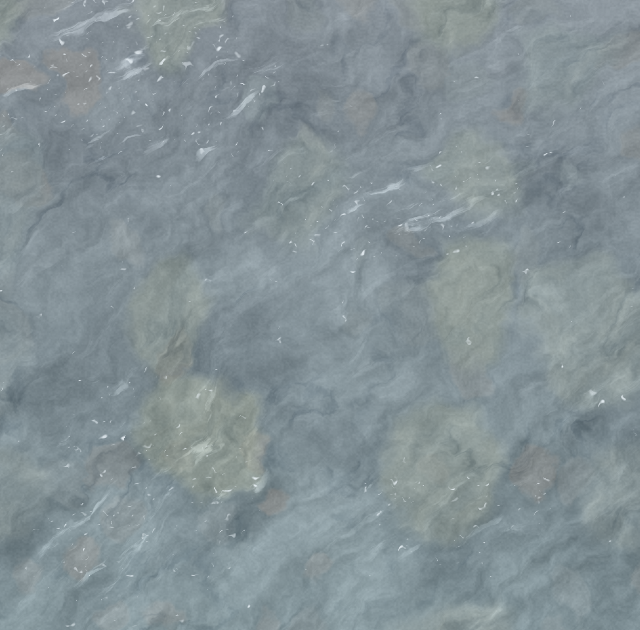
Give the GLSL for this texture, as a WebGL 2 fragment shader.

```glsl
#version 300 es
precision highp float;

uniform vec2 u_resolution;
out vec4 fragColor;

float hash(vec2 p) {
    return fract(sin(dot(p, vec2(127.1, 311.7))) * 43758.5453);
}

vec2 hash2(vec2 p) {
    return vec2(hash(p), hash(p + 41.3));
}

mat2 rotate(float a) {
    return mat2(cos(a), -sin(a), sin(a), cos(a));
}

float noise(vec2 p) {
    vec2 i = floor(p), f = fract(p);
    f = f * f * f * (f * (f * 6.0 - 15.0) + 10.0);
    return mix(mix(hash(i), hash(i + vec2(1, 0)), f.x),
               mix(hash(i + vec2(0, 1)), hash(i + vec2(1, 1)), f.x), f.y);
}

float fbm(vec2 p) {
    float sum = 0.0, amp = 0.5;
    for (int i = 0; i < 5; i++) {
        sum += amp * noise(p);
        p = rotate(0.6) * p * 2.03 + 17.7;
        amp *= 0.5;
    }
    return sum / 0.97;
}

// Scattered rounded stones: x = coverage, y = tint, z = shadow around the rim
vec3 stones(vec2 p, float cells, float share, float seed) {
    p *= cells;
    vec2 home = floor(p);
    vec3 result = vec3(0.0);
    for (int j = -1; j <= 1; j++)
    for (int i = -1; i <= 1; i++) {
        vec2 cell = home + vec2(i, j);
        vec2 rnd = hash2(cell + seed);
        if (hash(cell + seed + 5.7) > share) continue;
        vec2 d = rotate(rnd.x * 6.28) * (p - cell - 0.5 - 0.6 * (rnd - 0.5));
        d = abs(d * vec2(0.9, 1.15));
        float radius = mix(0.24, 0.52, hash(cell + seed + 2.9));
        float edge = pow(pow(d.x, 2.5) + pow(d.y, 2.5), 0.4) - radius;
        float cover = smoothstep(0.06, -0.08, edge);
        if (cover > result.x) result.xy = vec2(cover, rnd.y);
        result.z = max(result.z, smoothstep(0.1, 0.0, abs(edge - 0.05)));
    }
    return result;
}

// Small slanted sparkles, one per grid cell at most
float glints(vec2 p, float cells, float density) {
    vec2 q = rotate(0.5) * p * cells;
    vec2 cell = floor(q);
    vec2 d = fract(q) - 0.5 - 0.4 * (hash2(cell) - 0.5);
    float size = mix(0.03, 0.15, pow(hash(cell + 3.1), 3.0));
    float soft = 0.03 + 0.6 * cells / u_resolution.y;
    float spot = smoothstep(size + soft, size - soft, length(d * vec2(0.6, 1.0)));
    return spot * step(hash(cell + 9.4), density) * mix(0.4, 1.0, hash(cell + 6.2));
}

void main() {
    vec2 p = gl_FragCoord.xy / u_resolution.y;

    // Refraction bends everything below the surface
    vec2 bend = vec2(fbm(p * 5.0 + 3.0), fbm(p * 5.0 + 29.0)) - 0.5;
    vec2 ripple = vec2(fbm(p * 22.0 + 7.0), fbm(p * 22.0 + 53.0)) - 0.5;
    vec2 w = p + 0.11 * bend + 0.045 * ripple;

    // Murky bed, greyer at the top and more teal at the bottom
    float murk = smoothstep(0.25, 0.75, fbm(w * 7.0 + 11.0));
    vec3 color = mix(vec3(0.478, 0.528, 0.555), vec3(0.54, 0.593, 0.617), murk);
    color += mix(vec3(-0.01, 0.006, 0.002), vec3(0.01, -0.003, 0.002), p.y);

    // Small pebbles, a few of them brownish, then large pale stones
    vec3 pebble = stones(w + 0.37, 12.0, 0.4, 13.0);
    vec3 pebbleColor = mix(vec3(0.54, 0.59, 0.605), vec3(0.585, 0.565, 0.545), pow(pebble.y, 2.0));
    color = mix(color - 0.014 * pebble.z, pebbleColor, 0.5 * pebble.x);
    vec3 stone = stones(w + 0.11, 4.2, 0.62, 4.0);
    vec3 stoneColor = mix(vec3(0.53, 0.585, 0.605), vec3(0.595, 0.63, 0.585), stone.y);
    color = mix(color - 0.018 * stone.z, stoneColor, 0.68 * stone.x);

    // Mottling in two sizes, warmer on the stones
    float mottle = fbm(rotate(0.8) * w * vec2(24.0, 36.0)) - 0.5;
    color += mottle * mix(vec3(0.1), vec3(0.15, 0.14, 0.12), stone.x);
    float speckle = fbm(rotate(0.9) * w * vec2(60.0, 95.0) + 5.0) - 0.5;
    color += 0.075 * speckle;

    // Short soft dark folds
    float fold = 1.0 - abs(2.0 * fbm(rotate(0.8) * w * vec2(9.0, 19.0) + 31.0) - 1.0);
    float folded = smoothstep(0.48, 0.68, fbm(p * 11.0 + 61.0));
    color -= vec3(0.055, 0.052, 0.046) * smoothstep(0.8, 1.0, fold) * folded;

    // Slanted surface streaks, strongest near the bottom
    vec2 flow = rotate(0.95 - 0.4 * p.y) * (p + 0.1 * bend + 0.02 * ripple);
    float streak = fbm(flow * vec2(8.0, 28.0) + 71.0) - 0.5;
    color += streak * mix(0.18, 0.06, p.y) * vec3(0.95, 1.0, 1.02);

    // Tight clusters of glints with a few thin pale wisps
    float cluster = fbm(p * 6.0 + 83.0) + 0.2 * (p.y - p.x);
    cluster = smoothstep(0.53, 0.76, cluster);
    vec2 g = p + 0.012 * (vec2(noise(p * 110.0), noise(p * 110.0 + 37.0)) - 0.5);
    float glow = glints(g, 75.0, 0.008 + 0.32 * cluster);
    glow = max(glow, glints(g + 0.53, 38.0, 0.004 + 0.24 * cluster));
    float wisp = smoothstep(0.64, 0.8, fbm(flow * vec2(14.0, 52.0) + 19.0));
    color += 0.13 * wisp * (0.25 + cluster);
    color = mix(color, vec3(0.92, 0.95, 0.97), 0.9 * glow);

    // Fine grain
    color += 0.032 * (noise(p * 330.0) - 0.5);
    fragColor = vec4(color, 1.0);
}
```
